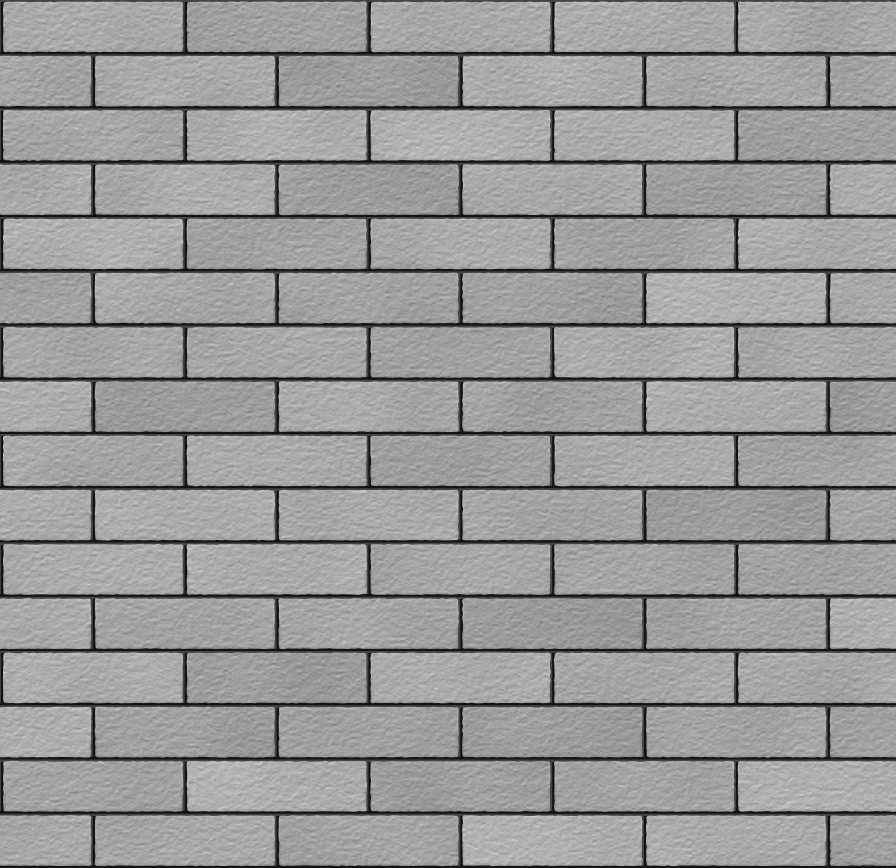
This texture is drawn by a WebGL 1 fragment shader. Its source:

```glsl
precision highp float;
uniform vec2 u_resolution;

// Lengths are in row heights
#define ROWS 16.0
#define BRICK_LENGTH 3.387
#define FIRST_JOINT 0.017
#define SHADOW_WIDTH 0.042
#define LIP_WIDTH 0.034
#define CORNER_RADIUS 0.04
#define BRICK_GREY 0.648
#define TONE_SPREAD 0.085
#define BLOTCH 0.05
#define GRAIN 0.12
#define SHADOW_COLOR vec3(0.075, 0.075, 0.075)
#define LIP_COLOR vec3(0.27, 0.265, 0.265)

float hash(vec2 p) {
  vec3 q = fract(p.xyx * 0.1031);
  q += dot(q, q.yzx + 33.33);
  return fract((q.x + q.y) * q.z);
}

float noise(vec2 p) {
  vec2 i = floor(p);
  vec2 f = fract(p);
  f = f * f * (3.0 - 2.0 * f);
  return mix(mix(hash(i), hash(i + vec2(1.0, 0.0)), f.x),
             mix(hash(i + vec2(0.0, 1.0)), hash(i + vec2(1.0, 1.0)), f.x), f.y);
}

// Height of the rough brick face
float relief(vec2 p) {
  vec2 warp = 0.9 * vec2(noise(p * 7.0), noise(p * 7.0 + 41.7));
  return noise(p * vec2(11.0, 17.0) + warp) + 0.5 * noise(p * vec2(22.0, 31.0) + 9.3);
}

float roundedBox(vec2 p, vec2 halfSize, float radius) {
  vec2 q = abs(p) - halfSize + radius;
  return length(max(q, 0.0)) + min(max(q.x, q.y), 0.0) - radius;
}

void main() {
  float pixel = ROWS / u_resolution.y;
  vec2 p = gl_FragCoord.xy * pixel;

  // Running bond: every other row moves by half a brick
  vec2 cellSize = vec2(BRICK_LENGTH, 1.0);
  float row = floor(p.y);
  float offset = 0.5 * BRICK_LENGTH * (1.0 - mod(row, 2.0));
  vec2 wall = vec2(p.x - FIRST_JOINT + offset, p.y);
  vec2 brick = floor(wall / cellSize);
  vec2 local = wall - brick * cellSize;

  // Brick outline with slightly chipped edges
  vec2 low = vec2(SHADOW_WIDTH);
  vec2 high = cellSize - LIP_WIDTH;
  float edge = roundedBox(local - 0.5 * (low + high), 0.5 * (high - low), CORNER_RADIUS);
  edge += 0.018 * (noise(p * 13.0) - 0.5);
  float brickMask = clamp(0.5 - edge / pixel, 0.0, 1.0);

  // Joint: dark shadow on one side, grey lip on the other
  vec2 side = mod(local + 0.5 * cellSize, cellSize) - 0.5 * cellSize;
  float across = abs(side.y) < SHADOW_WIDTH ? side.y : side.x;
  float lip = clamp(0.5 - across / pixel, 0.0, 1.0);
  vec3 joint = mix(SHADOW_COLOR, LIP_COLOR, lip);

  // Brick tone, soft blotches and embossed grain
  float seed = hash(brick + 23.0);
  float tone = BRICK_GREY + TONE_SPREAD * (seed - 0.5);
  tone += BLOTCH * (noise(p * 0.9 + 60.0 * seed) - 0.5);
  tone += GRAIN * (relief(p) - relief(p + vec2(-0.012, 0.03)));

  // Bevel: light along the top, dark along the bottom
  float rim = smoothstep(-0.06, 0.0, edge);
  tone += rim * (local.y > 0.5 ? 0.04 : -0.06);

  gl_FragColor = vec4(mix(joint, vec3(tone), brickMask), 1.0);
}
```
